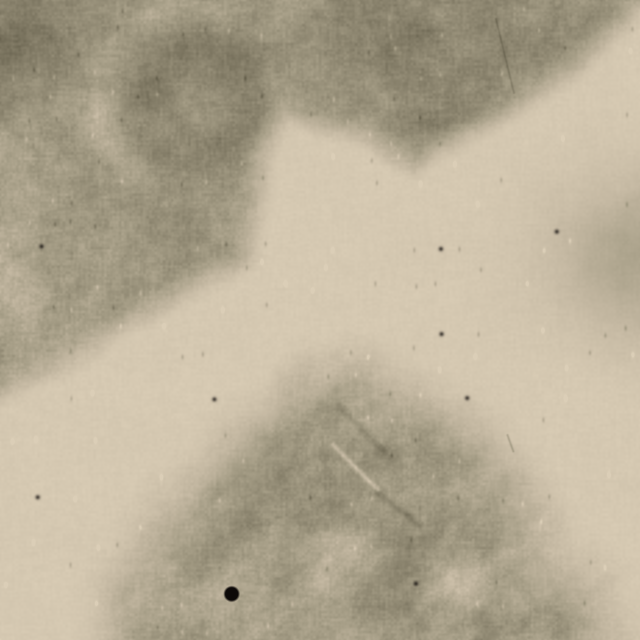
Give the GLSL for this texture, as a Shadertoy shader.

```glsl
// Aged cream paper with cloudy grey-brown stains, a faint ring, scratches and specks.
// Stains are soft polygons modulated by Gaussian tones and fractal noise;
// stretched value noise supplies the woven grain of the sheet.

const vec3 PAPER = vec3(0.835, 0.785, 0.695);
const vec3 STAIN = vec3(0.41, 0.375, 0.31);
const vec3 INK = vec3(0.05, 0.035, 0.03);
const float UPPER_DEPTH = 0.53;
const float LOWER_DEPTH = 0.46;
const float MOTTLE = 0.52;
const float GRAIN = 0.15;
const vec2 RING_CENTER = vec2(0.306, 0.837);
const vec2 HOLE_CENTER = vec2(0.362, 0.072);
const float HOLE_RADIUS = 0.0115;

const int SIDES = 12;
const vec2 UPPER[SIDES] = vec2[](
    vec2(-0.1, 0.33), vec2(0.13, 0.44), vec2(0.26, 0.518), vec2(0.39, 0.585),
    vec2(0.415, 0.75), vec2(0.45, 0.81), vec2(0.573, 0.785), vec2(0.65, 0.74),
    vec2(0.78, 0.81), vec2(0.91, 0.883), vec2(1.1, 1.1), vec2(-0.1, 1.1));
const vec2 LOWER[SIDES] = vec2[](
    vec2(0.12, -0.2), vec2(0.15, 0.1), vec2(0.24, 0.22), vec2(0.37, 0.35),
    vec2(0.46, 0.42), vec2(0.56, 0.46), vec2(0.67, 0.41), vec2(0.78, 0.33),
    vec2(0.87, 0.22), vec2(0.88, 0.15), vec2(0.97, 0.1), vec2(1.02, -0.2));

// Tonal patches: center, radius, added depth
const int PATCHES = 12;
const vec4 TONES[PATCHES] = vec4[](
    vec4(0.0, 0.97, 0.11, 0.3), vec4(0.17, 0.8, 0.05, -0.16),
    vec4(0.03, 0.67, 0.07, -0.15), vec4(0.03, 0.54, 0.06, -0.17),
    vec4(0.64, 0.97, 0.12, 0.2), vec4(0.69, 0.83, 0.08, 0.18),
    vec4(0.44, 0.3, 0.1, 0.12), vec4(0.68, 0.31, 0.06, 0.1),
    vec4(0.51, 0.135, 0.05, -0.16), vec4(0.72, 0.1, 0.05, -0.24),
    vec4(0.6, 0.07, 0.06, 0.12), vec4(0.3, 0.06, 0.07, -0.15));

const int SPECKS = 8;
const vec2 SPECK[SPECKS] = vec2[](
    vec2(0.065, 0.615), vec2(0.689, 0.611), vec2(0.335, 0.376), vec2(0.73, 0.378),
    vec2(0.65, 0.088), vec2(0.059, 0.223), vec2(0.87, 0.638), vec2(0.69, 0.478));

float hash(vec2 p) {
    vec3 q = fract(p.xyx * 0.1031);
    q += dot(q, q.yzx + 33.33);
    return fract((q.x + q.y) * q.z);
}

float noise(vec2 p) {
    vec2 i = floor(p), f = fract(p);
    f = f * f * (3.0 - 2.0 * f);
    return mix(mix(hash(i), hash(i + vec2(1, 0)), f.x),
               mix(hash(i + vec2(0, 1)), hash(i + 1.0), f.x), f.y);
}

float fbm(vec2 p) {
    float sum = 0.0, gain = 0.5;
    for (int i = 0; i < 5; i++) {
        sum += gain * noise(p);
        p = mat2(1.6, 1.2, -1.2, 1.6) * p + 17.0;
        gain *= 0.5;
    }
    return sum - 0.48;
}

float polygon(vec2 p, vec2 v[SIDES]) {
    float d = 9.0, s = 1.0;
    for (int i = 0, j = SIDES - 1; i < SIDES; j = i, i++) {
        vec2 e = v[j] - v[i], w = p - v[i];
        vec2 b = w - e * clamp(dot(w, e) / dot(e, e), 0.0, 1.0);
        d = min(d, dot(b, b));
        bvec3 c = bvec3(p.y >= v[i].y, p.y < v[j].y, e.x * w.y > e.y * w.x);
        if (all(c) || !any(c)) s = -s;
    }
    return s * sqrt(d);
}

float bump(float d, float width) { return exp(-d * d / (width * width)); }

float scratch(vec2 p, vec2 a, vec2 b, float width) {
    vec2 e = b - a;
    return bump(length(p - a - e * clamp(dot(p - a, e) / dot(e, e), 0.0, 1.0)), width);
}

void mainImage(out vec4 fragColor, in vec2 fragCoord) {
    vec2 uv = fragCoord / iResolution.xy;
    float aa = 1.0 / iResolution.y;
    float cloud = fbm(uv * 13.0), fine = fbm(uv * 38.0 + 5.0);
    float streak = fbm(vec2(uv.x + uv.y, 2.2 * (uv.y - uv.x)) * 9.0);

    // Stain outlines, softer along the lower mass
    float upper = smoothstep(0.025, -0.045, polygon(uv, UPPER) + 0.04 * cloud);
    float lower = smoothstep(0.045, -0.12, polygon(uv, LOWER) + 0.07 * cloud);
    float side = bump(length((uv - vec2(1.03, 0.6)) * vec2(0.85, 1.1)), 0.13);

    // Tonal patches and ring inside the stains
    float tone = MOTTLE * (0.65 * cloud + 0.5 * fine);
    for (int i = 0; i < PATCHES; i++)
        tone += TONES[i].w * bump(length(uv - TONES[i].xy), TONES[i].z);
    vec2 toRing = uv - RING_CENTER;
    float r = length(toRing) + 0.025 * cloud;
    float ring = 0.17 * smoothstep(0.135, 0.09, r) - 0.17 * bump(r, 0.045);
    ring -= 0.15 * bump(r - 0.158, 0.022) * smoothstep(0.06, -0.08, toRing.x - 0.4 * toRing.y);
    float depth = upper * (UPPER_DEPTH + tone + ring - 0.12 * smoothstep(0.75, 0.45, uv.y));
    depth += lower * (LOWER_DEPTH + tone + 0.45 * streak) + 0.42 * side * (1.0 + tone);

    // Woven grain
    float weave = noise(uv * vec2(55, 250)) + noise(uv * vec2(250, 45)) - 1.0;
    float grit = noise(uv * 230.0) - 0.5;
    depth += GRAIN * (0.4 * weave + 0.6 * grit) * (0.4 + 0.9 * max(upper, lower));
    depth += 0.035 * cloud;

    // Scratches
    depth -= 0.35 * scratch(uv, vec2(0.52, 0.305), vec2(0.59, 0.235), 0.004);
    depth += 0.24 * scratch(uv, vec2(0.59, 0.23), vec2(0.655, 0.18), 0.006);
    depth += 0.16 * scratch(uv, vec2(0.53, 0.365), vec2(0.6, 0.295), 0.006);
    depth += 0.18 * scratch(uv, vec2(0.775, 0.97), vec2(0.803, 0.855), 0.002);
    depth += 0.3 * scratch(uv, vec2(0.793, 0.32), vec2(0.802, 0.295), 0.002);

    // Scattered flecks, both pale and dark
    vec2 cell = floor(uv * 30.0);
    vec2 jitter = 0.25 + 0.5 * vec2(hash(cell + 3.0), hash(cell + 71.0));
    vec2 off = (fract(uv * 30.0) - jitter) / 30.0;
    float pick = hash(cell + 140.0);
    float fleck = bump(length(off * vec2(1.0, 0.6)), 0.0025);
    depth += fleck * (0.25 * step(0.93, pick) - 0.22 * step(pick, 0.1));

    vec3 color = mix(PAPER, STAIN, clamp(depth, -0.06, 1.15));
    color.g += 0.012 * smoothstep(0.1, 0.5, depth);

    // Specks and the round hole
    for (int i = 0; i < SPECKS; i++)
        color = mix(color, INK, 0.65 * bump(length(uv - SPECK[i]), 0.0038));
    float hole = length(uv - HOLE_CENTER) - HOLE_RADIUS;
    color = mix(color, INK, smoothstep(1.5 * aa, -1.5 * aa, hole));
    fragColor = vec4(color, 1.0);
}
```
